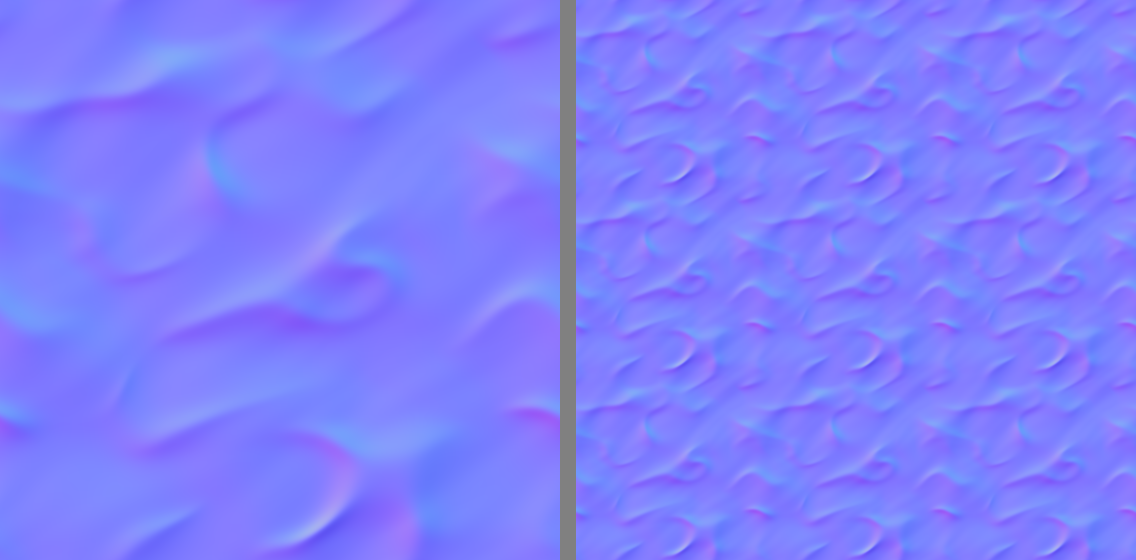
Left: one tile. Right: repeated 3 by 3.
Reproduce this texture map procedurally as a Shadertoy shader.

```glsl
vec2 hashDirection(vec3 p) {
    p = fract(p * vec3(0.1031, 0.1030, 0.0973));
    p += dot(p, p.yzx + 33.33);
    return normalize(fract((p.xx + p.yz) * p.zy) - 0.5);
}

// Gradient at a lattice point; the skewed lattice is folded back into one tile.
float cornerSlope(vec2 cell, vec2 offset, mat2 grid, float seed) {
    vec2 id = floor(fract(inverse(grid) * cell + 0.001) * determinant(grid));
    return dot(hashDirection(vec3(id, seed)), offset);
}

float wrapNoise(vec2 uv, mat2 grid, float seed) {
    vec2 p = grid * uv;
    vec2 i = floor(p), f = p - i;
    vec2 w = f * f * f * (f * (f * 6.0 - 15.0) + 10.0);
    vec2 e = vec2(1, 0);
    float low = mix(cornerSlope(i, f, grid, seed),
                    cornerSlope(i + e, f - e, grid, seed), w.x);
    float high = mix(cornerSlope(i + e.yx, f - e.yx, grid, seed),
                     cornerSlope(i + 1.0, f - 1.0, grid, seed), w.x);
    return mix(low, high, w.y);
}

float surfaceHeight(vec2 uv) {
    mat2 coarse = mat2(4, 0, -1, 4);
    mat2 medium = mat2(4, 0, -1, 5);
    mat2 diagonal = mat2(4, -6, -1, 9);

    // Bend the domain so that the creases curve
    uv += 0.045 * vec2(wrapNoise(uv, coarse, 11.0), wrapNoise(uv, coarse, 23.0));

    // Lean the crests upward, which steepens their upper side
    float crest = wrapNoise(uv, medium, 37.0);
    vec2 leaned = uv - vec2(0, 0.025) * exp(-8.0 * crest * crest);

    // Rounded creases that fade in and out along their length
    float line = wrapNoise(leaned, medium, 37.0);
    float strength = smoothstep(-0.3, 0.45, wrapNoise(uv, medium, 51.0));
    float crease = strength * exp(-6.0 * sqrt(line * line + 0.01));

    // Broad swell and faint slanting ripples
    float swell = 0.5 * wrapNoise(uv, coarse, 67.0);
    float ripple = 0.13 * wrapNoise(uv, diagonal, 83.0);
    return 1.1 * crease + swell + ripple;
}

void mainImage(out vec4 fragColor, in vec2 fragCoord) {
    vec2 uv = fragCoord / iResolution.xy;

    // Central differences give the slope of the surface
    vec2 e = vec2(0.005, 0);
    vec2 slope = vec2(surfaceHeight(uv + e) - surfaceHeight(uv - e),
                      surfaceHeight(uv + e.yx) - surfaceHeight(uv - e.yx)) / (2.0 * e.x);

    // Encode the normal, with its red axis flipped
    vec3 normal = normalize(vec3(slope * vec2(0.026, -0.026), 1.0));
    fragColor = vec4(0.5 + 0.5 * normal, 1.0);
}
```
